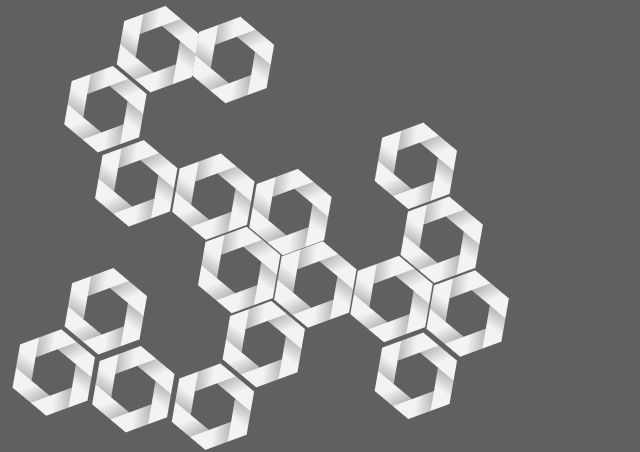
A WebGL 1 fragment shader for this background:

```glsl
precision highp float;
uniform vec2 u_resolution;

#define CANVAS_WIDTH 768.0
#define OUTER_APOTHEM 45.6
#define INNER_APOTHEM 24.6
#define TILT 0.172
#define FOLD_LENGTH 19.0
#define BACKDROP vec3(0.376)
#define PAPER vec3(0.953, 0.953, 0.957)
#define FOLD_SHADE vec3(0.70, 0.70, 0.71)

const float SIXTH_TURN = 1.0471976;

// Edge coverage, one pixel wide, for a signed distance (positive inside)
float coverage(float inside) {
    float pixel = CANVAS_WIDTH / u_resolution.x;
    return clamp(inside / pixel + 0.5, 0.0, 1.0);
}

// Distance from the hexagon centre along the normal of side k
float sideDistance(vec2 p, float k) {
    float angle = TILT + k * SIXTH_TURN;
    return dot(p, vec2(cos(angle), sin(angle)));
}

// Hexagonal ring of six folded strips, each shaded where it slips under the last
vec3 drawRing(vec3 color, vec2 p) {
    if (dot(p, p) > 3600.0) return color;
    float reach = 0.0;
    float shadow = 0.0;
    float previous = sideDistance(p, -1.0);
    for (int k = 0; k < 6; k++) {
        float current = sideDistance(p, float(k));
        float fromFold = INNER_APOTHEM - previous;
        float strip = coverage(current - INNER_APOTHEM) * coverage(fromFold);
        float across = clamp((current - INNER_APOTHEM) / (OUTER_APOTHEM - INNER_APOTHEM), 0.0, 1.0);
        float fade = 1.0 - clamp(fromFold / FOLD_LENGTH, 0.0, 1.0);
        shadow = max(shadow, strip * fade * mix(1.0, 0.7, across));
        reach = max(reach, current);
        previous = current;
    }
    float ring = coverage(OUTER_APOTHEM - reach) * coverage(reach - INNER_APOTHEM);
    return mix(color, mix(PAPER, FOLD_SHADE, shadow), ring);
}

// Straight run of evenly spaced rings
vec3 drawChain(vec3 color, vec2 p, vec2 start, vec2 stride, int count) {
    for (int i = 0; i < 4; i++) {
        if (i >= count) break;
        color = drawRing(color, p - start - stride * float(i));
    }
    return color;
}

void main() {
    // Canvas units, measured downward from the top edge
    vec2 p = vec2(gl_FragCoord.x, u_resolution.y - gl_FragCoord.y);
    p *= CANVAS_WIDTH / u_resolution.x;

    vec2 across = vec2(91.4, 17.4);
    vec2 down = vec2(31.0, 88.7);
    vec2 back = vec2(-61.0, 75.0);
    vec3 color = BACKDROP;

    // Upper left branch
    color = drawChain(color, p, vec2(279.5, 72.0), vec2(-90.0, -13.0), 2);
    color = drawChain(color, p, vec2(126.5, 131.0), vec2(37.0, 89.0), 2);
    color = drawChain(color, p, vec2(256.0, 236.0), vec2(92.5, 18.5), 2);

    // Central row and right branch
    color = drawChain(color, p, vec2(287.0, 324.0), across, 4);
    color = drawChain(color, p, vec2(499.0, 199.0), down, 2);
    color = drawChain(color, p, vec2(499.0, 451.0), down, 1);

    // Lower left branch
    color = drawChain(color, p, vec2(316.5, 413.0), back, 2);
    color = drawChain(color, p, vec2(64.5, 447.0), vec2(95.5, 20.0), 2);
    color = drawChain(color, p, vec2(127.0, 373.5), back, 1);

    gl_FragColor = vec4(color, 1.0);
}
```
